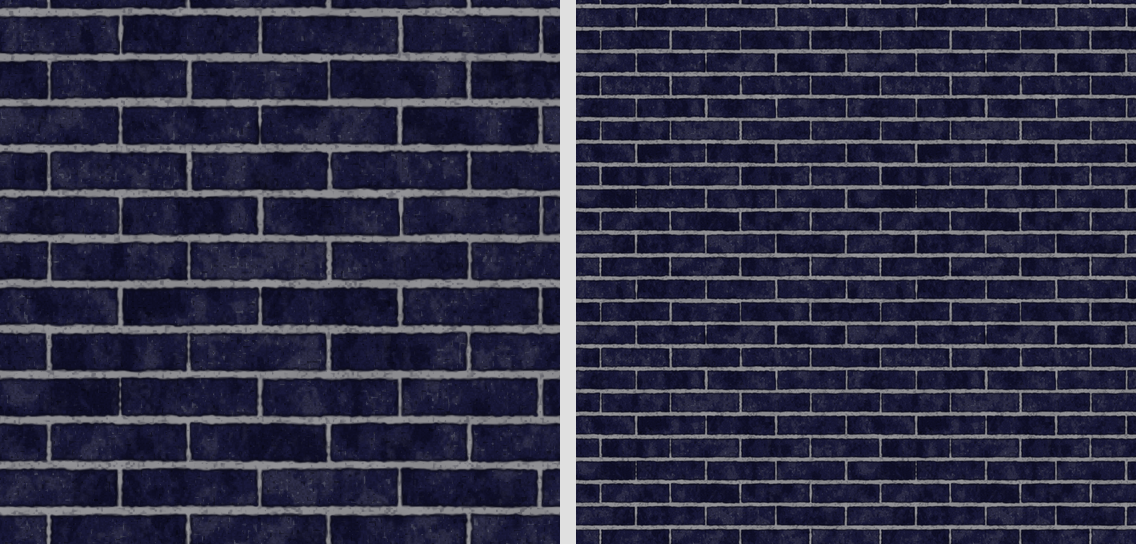
Left, the tile; right, the same tile 2 across and 2 down.
Give the GLSL for this texture, as a Shadertoy shader.

```glsl
// Navy brick wall in running bond with pale grey mortar, tiling on all sides.
// Each brick is a jittered rounded box whose rim is roughened by wrapping noise;
// its face is clouded, smeared and speckled by noise seeded from the brick id.

const vec2  BRICKS        = vec2(4.0, 12.0);    // repeats across and down
const float CELL_ASPECT   = 3.08;               // cell width in course heights
const float COURSE_SHIFT  = 0.735;              // height of the first bed joint
const vec2  JOINT_SHIFT   = vec2(0.859, 0.349); // head joints of even, odd courses
const vec2  HALF_JOINT    = vec2(0.046, 0.088); // half widths: head, bed
const float CORNER_RADIUS = 0.035;
const vec2  PLACE_JITTER  = vec2(0.045, 0.022);
const float TILT_JITTER   = 0.016;
const float RIM_WOBBLE    = 0.034;
const float RIM_ROUGHNESS = 0.034;
const float EDGE_SOFTNESS = 0.026;

const vec3 NAVY         = vec3(0.088, 0.088, 0.208);
const vec3 DEEP_NAVY    = vec3(0.055, 0.055, 0.150);
const vec3 PALE_NAVY    = vec3(0.165, 0.165, 0.265);
const vec3 SPECK        = vec3(0.300, 0.310, 0.370);
const vec3 RIM_SHADOW   = vec3(0.040, 0.040, 0.085);
const vec3 MORTAR       = vec3(0.550, 0.550, 0.565);
const vec3 MORTAR_SHADE = vec3(0.400, 0.400, 0.430);

const float NO_WRAP = 4096.0;

float hash(vec2 p) {
    vec3 q = fract(p.xyx * 0.1031);
    q += dot(q, q.yzx + 33.33);
    return fract((q.x + q.y) * q.z);
}

// Value noise that wraps after a whole number of cells
float noise(vec2 p, vec2 period) {
    vec2 i = floor(p), f = fract(p);
    f = f * f * (3.0 - 2.0 * f);
    vec2 a = mod(i, period), b = mod(i + 1.0, period);
    return mix(mix(hash(a), hash(vec2(b.x, a.y)), f.x),
               mix(hash(vec2(a.x, b.y)), hash(b), f.x), f.y);
}

float wrapNoise(vec2 uv, float cells) {
    return noise(uv * cells, vec2(cells));
}

float faceNoise(vec2 p) {
    return noise(p, vec2(NO_WRAP));
}

float clouds(vec2 p) {
    float sum = 0.0, weight = 0.5;
    for (int i = 0; i < 4; i++) {
        sum += weight * faceNoise(p);
        p = p * 2.1 + 17.3;
        weight *= 0.55;
    }
    return sum;
}

float roundedBox(vec2 p, vec2 halfSize, float radius) {
    vec2 d = abs(p) - halfSize + radius;
    return length(max(d, 0.0)) + min(max(d.x, d.y), 0.0) - radius;
}

vec3 brickFace(vec2 local, vec2 id, float dist) {
    vec2 p = local + 10.0 + 60.0 * vec2(hash(id + 3.1), hash(id + 8.7));
    float tone = clouds(p * vec2(1.9, 1.5)) + 0.12 * (hash(id + 5.5) - 0.5);
    tone += 0.20 * (faceNoise(p * vec2(13.0, 9.0)) - 0.5);
    vec3 col = mix(DEEP_NAVY, NAVY, smoothstep(0.30, 0.46, tone));
    col = mix(col, PALE_NAVY, smoothstep(0.53, 0.76, tone));

    // Upright chalky smears and small pale specks
    float smear = smoothstep(0.58, 0.90, faceNoise(p * vec2(4.5, 2.2) + 90.0));
    col = mix(col, PALE_NAVY, 0.6 * smear * faceNoise(p * 12.0 + 40.0));
    float speck = smoothstep(0.80, 0.96, faceNoise(p * vec2(17.0, 14.0) + 30.0));
    col = mix(col, SPECK, speck * (0.15 + 0.55 * smoothstep(0.4, 0.7, tone)));

    // Fine grain and dark pores
    col *= 0.84 + 0.32 * faceNoise(p * 30.0);
    col *= 1.0 - 0.35 * smoothstep(0.82, 0.96, faceNoise(p * 15.0 + 70.0));

    // Shaded rim
    float rim = smoothstep(-0.085, -0.01, dist);
    return mix(col, RIM_SHADOW, rim * (0.45 + 0.4 * faceNoise(p * 5.0)));
}

vec3 mortarBed(vec2 uv, float dist) {
    float grain = 0.6 * wrapNoise(uv, 230.0) + 0.4 * wrapNoise(uv, 90.0);
    vec3 col = mix(MORTAR_SHADE, MORTAR, smoothstep(0.12, 0.48, grain));
    col *= 0.95 + 0.12 * wrapNoise(uv, 24.0);
    return mix(MORTAR_SHADE, col, smoothstep(0.0, 0.045, dist));
}

void mainImage(out vec4 fragColor, in vec2 fragCoord) {
    vec2 uv = fragCoord / iResolution.xy;

    // Locate the brick; local coordinates are in course heights
    vec2 grid = uv * BRICKS - vec2(0.0, COURSE_SHIFT);
    float odd = mod(floor(grid.y), 2.0);
    grid.x -= mix(JOINT_SHIFT.x, JOINT_SHIFT.y, odd);
    vec2 id = mod(floor(grid), BRICKS);
    vec2 local = (fract(grid) - 0.5) * vec2(CELL_ASPECT, 1.0);

    // Slightly uneven laying
    vec2 place = local - PLACE_JITTER * (vec2(hash(id + 1.3), hash(id + 6.9)) - 0.5);
    place.y += TILT_JITTER * (hash(id + 2.4) - 0.5) * local.x;

    // Rough outline
    vec2 halfSize = vec2(CELL_ASPECT, 1.0) * 0.5 - HALF_JOINT;
    float dist = roundedBox(place, halfSize, CORNER_RADIUS);
    dist += RIM_WOBBLE * (wrapNoise(uv, 37.0) - 0.5);
    dist += RIM_ROUGHNESS * (wrapNoise(uv, 140.0) - 0.5);

    float soft = max(EDGE_SOFTNESS, 0.75 * BRICKS.y / iResolution.y);
    float cover = smoothstep(soft, -soft, dist);
    vec3 col = mix(mortarBed(uv, dist), brickFace(local, id, dist), cover);
    fragColor = vec4(col, 1.0);
}
```
